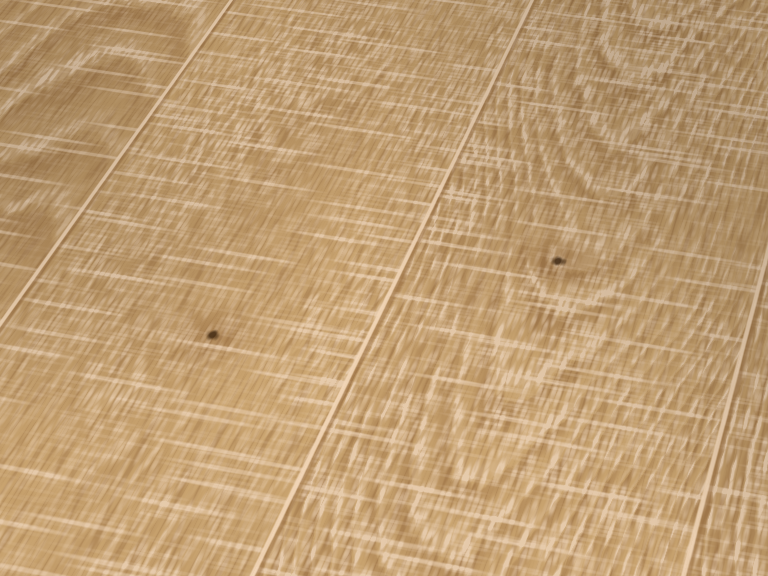
A WebGL 1 fragment shader for this texture:

```glsl
precision highp float;
uniform vec2 u_resolution;

const vec3 UMBER = vec3(0.59, 0.43, 0.26);
const vec3 OAK = vec3(0.68, 0.54, 0.36);
const vec3 HONEY = vec3(0.77, 0.63, 0.43);
const vec3 LIME = vec3(0.87, 0.77, 0.66);
const vec3 KNOT = vec3(0.24, 0.15, 0.06);

vec2 hash2(vec2 p) {
  vec2 q = vec2(dot(p, vec2(127.1, 311.7)), dot(p, vec2(269.5, 183.3)));
  return fract(sin(q) * 43758.545);
}

// Distance to the nearest scattered point
float cellular(vec2 p) {
  vec2 cell = floor(p);
  float nearest = 4.0;
  for (int j = -1; j <= 1; j++) {
    for (int i = -1; i <= 1; i++) {
      vec2 c = cell + vec2(float(i), float(j));
      vec2 d = c + hash2(c) - p;
      nearest = min(nearest, dot(d, d));
    }
  }
  return sqrt(nearest);
}

// Soft scattered strokes, stretched by the scale of p
float dashes(vec2 p, float width) {
  return 1.0 - smoothstep(width * 0.3, width, cellular(p));
}

// Layered sines in the range -1 to 1
float waves(vec2 p) {
  float sum = 0.0;
  float amp = 0.5;
  for (int i = 0; i < 4; i++) {
    sum += amp * sin(p.x + 1.7 * sin(p.y)) * cos(p.y * 0.8 + 0.6 * p.x);
    p = mat2(1.5, 1.1, -1.1, 1.5) * p + 2.3;
    amp *= 0.55;
  }
  return sum;
}

// Plank coordinates: x counts boards, y runs along them
vec2 floorPlane(vec2 uv) {
  float scale = 0.749 - 0.2265 * uv.y;
  return vec2(uv.x - 0.4375 - 0.4865 * uv.y, uv.y + 0.2 * uv.x) / scale;
}

// Nested arches of the growth rings
float ringPhase(vec2 p, float flatSawn, float bend) {
  float centre = mix(0.46, 0.78, flatSawn);
  float curve = mix(-9.0, 3.3, flatSawn);
  float offset = p.x - centre + 0.04 * sin(p.y * 4.0 + bend);
  float arch = p.y + curve * offset * offset;
  return arch * mix(4.2, 2.95, flatSawn) + bend;
}

void main() {
  vec2 uv = gl_FragCoord.xy / u_resolution.y;
  vec2 plane = floorPlane(uv);
  float board = floor(plane.x);
  vec2 p = vec2(plane.x - board, plane.y);
  vec2 seeded = vec2(p.x, p.y + board * 17.3);
  float flatSawn = 1.0 - step(-1.5, board);
  float plain = 1.0 - step(0.5, abs(board + 1.0));

  // Knot position shifts from board to board
  vec2 toKnot = p - vec2(0.425 - 0.158 * board, 1.185 + 0.433 * board);
  float knotDist = length(toKnot * vec2(1.0, 1.25));
  float halo = exp(-knotDist * knotDist * 90.0);

  // Growth rings with ragged limed edges
  float patchy = waves(seeded * vec2(6.0, 2.6));
  float ragged = cellular(seeded * vec2(60.0, 22.0)) - 0.45;
  float bend = 0.45 * waves(seeded * vec2(5.0, 3.0) + 4.0) + 0.7 * halo;
  float ring = fract(ringPhase(p, flatSawn, bend) + 0.16 * ragged);
  float ringLime = smoothstep(0.0, 0.1, ring) * (1.0 - smoothstep(0.14, 0.36, ring));
  float ringDark = smoothstep(0.4, 0.85, ring) * (1.0 - smoothstep(0.9, 1.0, ring));
  float figure = mix(1.0, 0.35, plain) * (0.75 + 0.5 * patchy);

  // Pores along the grain and saw marks across it
  float pores = dashes(seeded * vec2(58.0, 11.0), 0.56);
  float fibres = cellular(seeded * vec2(95.0, 6.0) + 7.0);
  float sawLong = dashes(seeded * vec2(1.1, 27.0), 0.26);
  float sawFine = dashes(seeded * vec2(5.0, 62.0) + 3.0, 0.42);
  float chatter = 0.5 + 0.5 * sin(seeded.y * 150.0 + 2.0 * patchy);

  // Wood tone
  float tone = 0.55 + 0.45 * waves(seeded * vec2(3.0, 1.4) + 1.0) - 0.35 * (fibres - 0.45);
  vec3 colour = mix(OAK, HONEY, clamp(tone, 0.0, 1.0));
  float shade = 0.45 * ringDark * figure + 0.35 * smoothstep(0.4, 0.85, fibres);
  colour = mix(colour, UMBER, clamp(shade + 0.5 * halo, 0.0, 0.85));

  // Lime wash caught in the relief
  float wear = clamp(0.62 + 0.45 * patchy, 0.15, 1.0) * mix(1.0, 0.4, flatSawn);
  float lime = pores * wear * (0.5 + 0.3 * chatter);
  lime += ringLime * figure * (0.3 + 0.4 * pores);
  lime += sawLong * 0.55 + sawFine * 0.32 * wear;
  colour = mix(colour, LIME, clamp(lime, 0.0, 0.92));

  // Knot core
  float core = 1.0 - smoothstep(0.006, 0.026, knotDist + 0.012 * ragged);
  colour = mix(colour, KNOT, core * 0.85);

  // Seams with a pale bevel and a thin shadow
  float fromSeam = p.x - step(0.5, p.x);
  float shadow = 1.0 - smoothstep(0.002, 0.010, abs(fromSeam - 0.011));
  float bevel = 1.0 - smoothstep(0.003, 0.009, abs(fromSeam));
  colour = mix(colour, UMBER, shadow * 0.55);
  colour = mix(colour, LIME * 1.04, bevel * 0.9);

  // Light falls off to the upper corners
  float dim = smoothstep(0.75, 1.6, uv.x * 0.75 + uv.y * 0.7);
  float corner = smoothstep(0.7, 0.0, length(uv - vec2(0.0, 0.85)));
  colour *= 1.05 - 0.17 * dim - 0.13 * corner;
  gl_FragColor = vec4(clamp(colour, 0.0, 1.0), 1.0);
}
```
